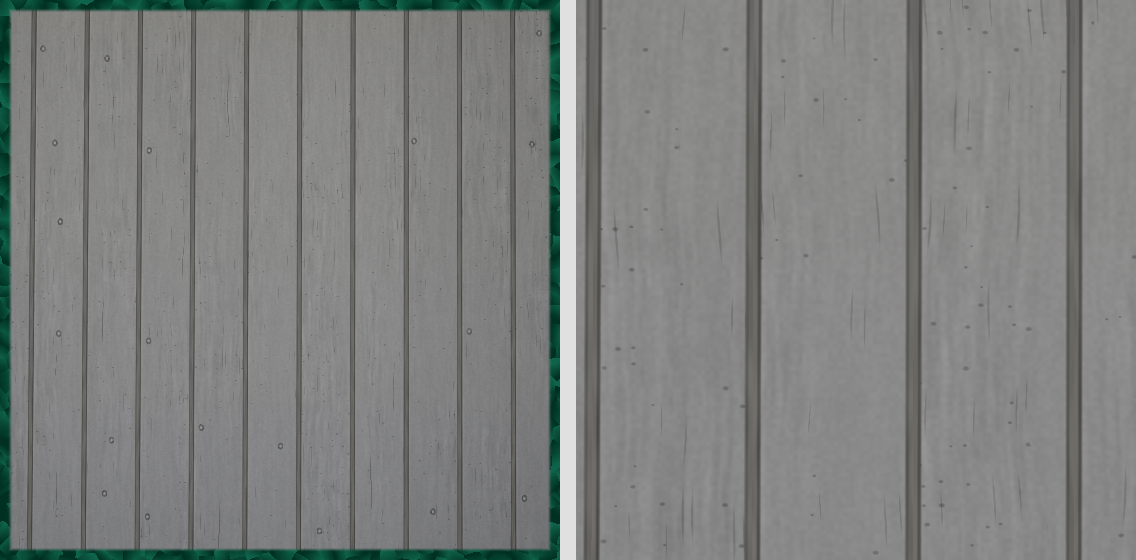
Left, the full canvas; right, a detail of the centre.
This texture is drawn by a three.js fragment shader. Its source:

```glsl
// Weathered grey painted boards with ten vertical grooves, in a marbled green frame.
varying vec2 vUv;

#define PITCH_BOTTOM 0.0961
#define PITCH_TOP 0.0949
#define FIRST_BOTTOM 0.0525
#define FIRST_TOP 0.0612
#define GROOVE_HALF 0.0044
#define FRAME_WIDTH 0.0185
#define FRAME_FEATHER 0.0042
#define GRAIN_STRENGTH 0.055
#define CRACK_STRENGTH 0.17
#define PIT_STRENGTH 0.15
#define BOARD_VARIATION 0.018

float hash(vec2 p) {
  vec3 q = fract(vec3(p.xyx) * 0.1031);
  q += dot(q, q.yzx + 33.33);
  return fract((q.x + q.y) * q.z);
}

vec2 hash2(vec2 p) {
  return vec2(hash(p), hash(p + 57.3));
}

float noise(vec2 p) {
  vec2 i = floor(p), f = fract(p);
  f = f * f * (3.0 - 2.0 * f);
  return mix(mix(hash(i), hash(i + vec2(1, 0)), f.x),
             mix(hash(i + vec2(0, 1)), hash(i + vec2(1, 1)), f.x), f.y);
}

// Nearest jittered cell: x is its distance, y its random value, z the slope across it
vec3 cellular(vec2 p) {
  vec2 cell = floor(p);
  vec3 best = vec3(9.0, 0.0, 0.0);
  for (int j = -1; j <= 1; j++) {
    for (int i = -1; i <= 1; i++) {
      vec2 id = cell + vec2(i, j);
      vec2 d = p - id - hash2(id);
      float dist = length(d);
      float angle = 6.283 * hash(id + 19.7);
      if (dist < best.x) best = vec3(dist, hash(id + 7.1), dot(d, vec2(cos(angle), sin(angle))));
    }
  }
  return best;
}

// Scattered soft ellipses, at most one per grid cell
float flecks(vec2 p, vec2 grid, vec2 radius, float density) {
  vec2 q = p * grid, id = floor(q);
  vec2 d = (fract(q) - 0.35 - 0.3 * hash2(id)) / (grid * radius);
  float size = 0.45 + 0.55 * hash(id + 5.9);
  float present = step(hash(id + 13.1), density);
  return present * (1.0 - smoothstep(0.35, 1.0, length(d) / size));
}

// Sparse nail heads: x is the dark rim, y the pale centre
vec2 nails(vec2 p, float board) {
  float row = floor(p.y * 6.0);
  vec2 id = vec2(board, row) + 71.0;
  vec2 center = vec2(0.012 + 0.055 * hash(id), (row + 0.2 + 0.6 * hash(id + 3.0)) / 6.0);
  float r = length((p - center) * vec2(1.0, 0.8));
  float present = step(hash(id + 8.0), 0.3);
  float rim = 1.0 - smoothstep(0.0008, 0.002, abs(r - 0.0036));
  float gap = 0.35 + 0.65 * noise(p * 260.0);
  return present * vec2(rim * gap, 1.0 - smoothstep(0.001, 0.003, r));
}

vec3 paintedBoards(vec2 p) {
  // Slightly leaning, tapering boards
  float pitch = mix(PITCH_BOTTOM, PITCH_TOP, p.y);
  float t = (p.x - mix(FIRST_BOTTOM, FIRST_TOP, p.y)) / pitch;
  float board = floor(t);
  float across = (t - floor(t + 0.5)) * pitch;
  vec2 local = vec2(fract(t) * pitch, p.y);
  vec2 g = p + vec2(0.0, 3.7 * (board + 2.0));

  // Broad light, cooler below
  vec2 q = p - vec2(0.42, 0.55);
  vec3 color = mix(vec3(0.515, 0.517, 0.528), vec3(0.530, 0.528, 0.515), p.y);
  color *= 1.035 - 0.3 * dot(q, q);
  color += BOARD_VARIATION * (hash(vec2(board + 4.0, 2.0)) - 0.5);

  // Wavering grain, mottling and paint tooth
  g.x += 0.0018 * sin(g.y * 23.0 + board) + 0.0008 * sin(g.y * 71.0);
  float wear = smoothstep(0.35, 0.8, noise(g * vec2(24.0, 6.0)));
  float grain = 0.45 * noise(g * vec2(260.0, 14.0)) + 0.3 * noise(g * vec2(420.0, 70.0))
              + 0.25 * noise(g * vec2(90.0, 40.0)) - 0.5;
  float tooth = noise(g * 380.0) - 0.5;
  color += GRAIN_STRENGTH * (grain * (0.7 + wear) + 0.45 * tooth);

  // Cracks and pits gather in worn areas
  float crack = flecks(g, vec2(130.0, 17.0), vec2(0.0011, 0.024), 0.06 + 0.22 * wear);
  float split = flecks(g + 0.37, vec2(48.0, 5.0), vec2(0.0013, 0.075), 0.04);
  float pit = flecks(g + 0.61, vec2(110.0, 85.0), vec2(0.0026, 0.0018), 0.03 + 0.14 * wear);
  color -= CRACK_STRENGTH * (0.4 * crack + 0.65 * split) + PIT_STRENGTH * pit * 0.75;
  vec2 nail = nails(local, board);
  color += 0.05 * nail.y - 0.2 * nail.x;

  // Groove floor, shadowed edges and a thin lit lip
  float groove = 1.0 - smoothstep(GROOVE_HALF - 0.0008, GROOVE_HALF + 0.0008, abs(across));
  float edge = 1.0 - smoothstep(0.0005, 0.0018, abs(abs(across) - GROOVE_HALF + 0.0006));
  float lip = 1.0 - smoothstep(0.0, 0.0025, abs(across - GROOVE_HALF - 0.002));
  vec3 floorColor = vec3(0.415, 0.410, 0.395) * (1.02 - 0.25 * dot(q, q));
  floorColor += 0.06 * (noise(g * vec2(300.0, 35.0)) - 0.5);
  color = mix(color + 0.018 * lip, floorColor, groove);
  return color - edge * (across > 0.0 ? 0.11 : 0.07);
}

vec3 greenMarble(vec2 p) {
  vec2 warp = 0.006 * sin(p.yx * 67.0 + 2.0 * sin(p * 31.0));
  vec3 facet = cellular((p + warp) * 36.0);
  float shade = 0.42 + 0.9 * facet.z + 0.35 * (facet.y - 0.5);
  shade += 0.12 * (noise(p * 130.0) - 0.5);
  return mix(vec3(0.0, 0.19, 0.13), vec3(0.06, 0.39, 0.29), clamp(shade, 0.0, 1.0));
}

void main() {
  vec2 inset = min(vUv, 1.0 - vUv);
  float inside = smoothstep(-FRAME_FEATHER, FRAME_FEATHER, min(inset.x, inset.y) - FRAME_WIDTH);
  gl_FragColor = vec4(mix(greenMarble(vUv), paintedBoards(vUv), inside), 1.0);
}
```
